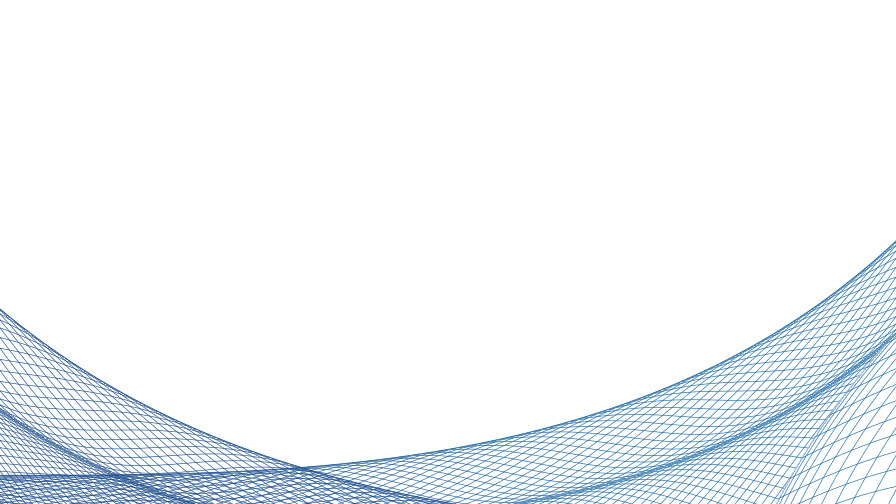
A WebGL 2 fragment shader for this background:

```glsl
#version 300 es
precision highp float;
// Two sweeping blue wire-mesh ribbons crossing along the bottom of a white field.

#define LINE_WIDTH 0.00125
#define EDGE_WIDTH 0.0016
#define MAX_CROWD 0.45
#define STRANDS 48.0
#define SWEEP 14.0
#define RIGHT_INK vec3(0.10, 0.40, 0.64)
#define LEFT_INK vec3(0.10, 0.29, 0.54)
#define PI 3.14159265

uniform vec2 u_resolution;
out vec4 outColor;

// Ribbon rims: height as a function of horizontal position, both in 0..1.
float rightRim(float x) { return 0.057 + 0.41 * x * x * x + 0.055 * pow(x, 8.0); }
float rightGap(float x) { return 0.068 + 0.117 * x; }
float leftRim(float x) { return 0.495 * exp(-3.0 * x) - 0.108; }
float leftGap(float x) { return 0.2 - 0.23 * x; }

// Horizontal position of the fold that turns the right ribbon around.
float foldX(float y) { return 0.866 + 0.28 * y + 0.33 * y * y; }

float slopeOf(float v) { return max(length(vec2(dFdx(v), dFdy(v))), 1e-6); }

// Smooth inside test for a signed height.
float inside(float d) { return clamp(0.5 + d * u_resolution.y, 0.0, 1.0); }

// Pixel coverage of a line of given width at a pixel distance.
float coverage(float dist, float width) {
    return clamp((width + 1.0) * 0.5 - dist, 0.0, min(width, 1.0));
}

// Thin lines at whole values of phase, fading to their mean where crowded.
float strand(float phase) {
    float rate = slopeOf(phase);
    float width = LINE_WIDTH * u_resolution.y;
    float dist = abs(fract(phase + 0.5) - 0.5) / rate;
    float crowd = min(width * rate, MAX_CROWD);
    return mix(coverage(dist, width), crowd, smoothstep(0.35, 0.9, rate));
}

float rimLine(float d) {
    return coverage(abs(d) / slopeOf(d), EDGE_WIDTH * u_resolution.y);
}

float both(float a, float b) { return 1.0 - (1.0 - a) * (1.0 - b); }

// Two crossing families of strands, tangent to the rims of a band.
float mesh(vec2 p, float top, float gap, float count, float sweep) {
    float depth = top - p.y;
    float swing = sweep * acos(clamp(1.0 - 2.0 * depth / gap, -1.0, 1.0)) / PI;
    float lines = both(strand(p.x * count + swing), strand(p.x * count - swing));
    return lines * inside(depth) * inside(gap - depth);
}

void main() {
    vec2 p = gl_FragCoord.xy / u_resolution;
    float topR = rightRim(p.x);
    float gapR = rightGap(p.x);
    float lowR = topR - gapR;
    float topL = leftRim(p.x);
    float gapL = leftGap(p.x);
    float lowL = topL - gapL;

    // Right ribbon: upper band, then the part tucked beneath it.
    float right = mesh(p, topR, gapR, STRANDS, SWEEP);
    float side = p.x - foldX(p.y);
    float under = mesh(p, lowR, 0.36, STRANDS * 1.3, SWEEP * 1.7);
    right = both(right, under * inside(-side));

    // Open net to the right of the fold.
    float steep = strand(31.0 * sqrt(max(side, 0.0)));
    float rising = strand(35.0 * (p.y - 0.9 * p.x + 2.4 * side * side));
    right = both(right, both(steep, rising) * inside(side) * inside(lowR - p.y));
    right = both(right, rimLine(p.y - topR));
    right = both(right, 0.5 * rimLine(p.y - lowR));

    // Left ribbon with its lower overlapping layer.
    float left = mesh(p, topL, gapL, STRANDS, SWEEP);
    left = both(left, mesh(p, lowL, 0.24, STRANDS * 1.4, SWEEP * 1.7));
    left = both(left, rimLine(p.y - topL));
    left = both(left, 0.6 * rimLine(p.y - lowL));

    // The right ink deepens toward the crossing on the left.
    vec3 rightInk = mix(LEFT_INK, RIGHT_INK, smoothstep(0.1, 0.7, p.x));
    vec3 color = mix(vec3(1.0), rightInk, right);
    color = mix(color, LEFT_INK, left);
    outColor = vec4(color, 1.0);
}
```
